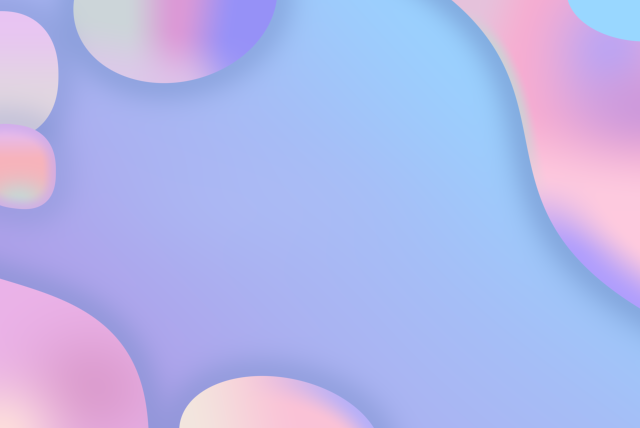
Give the GLSL for this background, as a Shadertoy shader.

```glsl
// Pastel fluid backdrop: a violet-to-sky gradient framed by glossy blobs.
// Blobs are sheared superellipses and the right ribbon is a cubic edge;
// each is filled with soft colour glows and casts a blurred blue shadow.

#define ASPECT 1.5
#define SHADOW_WIDTH 0.052
#define SHADOW_TINT vec3(0.42, 0.53, 0.76)
#define VIOLET vec3(0.685, 0.625, 0.915)
#define PERIWINKLE vec3(0.66, 0.72, 0.955)
#define SKY vec3(0.60, 0.825, 1.0)
#define LILAC vec3(0.90, 0.73, 0.93)
#define PINK vec3(0.98, 0.68, 0.81)
#define CREAM vec3(0.95, 0.90, 0.87)
#define MINT vec3(0.77, 0.85, 0.84)

// Approximate signed distance to a sheared superellipse.
float blob(vec2 p, vec2 center, vec2 radii, float shear, float power) {
    vec2 q = p - center;
    q.y -= shear * q.x;
    vec2 a = abs(q) / radii;
    float k = max(pow(pow(a.x, power) + pow(a.y, power), 1.0 / power), 1e-3);
    vec2 grad = sign(q) * pow(a / k, vec2(power - 1.0)) / radii;
    grad.x -= shear * grad.y;
    return (k - 1.0) / max(length(grad), 1e-3);
}

// Signed distance to the ribbon's S-shaped left edge, negative inside.
float ribbon(vec2 p) {
    float t = p.y - 0.327;
    float edge = 1.232 + 0.2 * t + 3.1 * t * t * t;
    float slope = 0.2 + 9.3 * t * t;
    return (edge - p.x) / sqrt(1.0 + slope * slope);
}

float glow(vec2 p, vec2 center, vec2 size) {
    vec2 q = (p - center) / size;
    return exp(-dot(q, q));
}

// Darken the outside of a shape, then paint its inside.
vec3 layer(vec3 under, vec3 fill, float d, float shadow) {
    float s = max(d, 0.0) / SHADOW_WIDTH;
    under = mix(under, SHADOW_TINT, shadow * exp(-s * s));
    float aa = 0.75 / iResolution.y;
    return mix(under, fill, 1.0 - smoothstep(-aa, aa, d));
}

vec3 backdrop(vec2 p) {
    float t = 0.34 + 0.65 * p.x - 0.60 * p.y - 0.1 * smoothstep(0.9, 1.7, p.x) * p.y;
    vec3 col = mix(VIOLET, PERIWINKLE, smoothstep(-0.1, 0.55, t));
    col = mix(col, SKY, smoothstep(0.4, 1.08, t));
    return mix(col, vec3(0.68, 0.74, 0.96), 0.4 * glow(p, vec2(0.62, 0.47), vec2(0.3, 0.12)));
}

vec3 ribbonFill(vec2 p, float d) {
    vec3 col = mix(vec3(0.90, 0.76, 0.86), PINK, smoothstep(1.12, 1.27, p.x + 0.3 * p.y));
    col = mix(col, vec3(0.995, 0.79, 0.87), smoothstep(0.26, 0.46, p.y + 0.12 * (1.4 - p.x)));
    col = mix(col, vec3(0.73, 0.65, 0.96), 0.95 * glow(p, vec2(1.43, 0.12), vec2(0.13, 0.15)));
    col = mix(col, vec3(0.79, 0.59, 0.86), 0.85 * glow(p, vec2(1.52, 0.25), vec2(0.16, 0.10)));
    float lowerRim = smoothstep(0.40, 0.60, p.y) * smoothstep(-0.14, 0.0, d);
    col = mix(col, vec3(0.69, 0.62, 0.99), lowerRim);
    float upperRim = smoothstep(0.0, 0.12, p.y) * (1.0 - smoothstep(0.25, 0.5, p.y));
    return mix(col, MINT, 0.75 * upperRim * smoothstep(-0.035, 0.0, d));
}

vec3 topFill(vec2 p) {
    vec3 col = mix(vec3(0.80, 0.835, 0.85), vec3(0.86, 0.60, 0.84), smoothstep(0.29, 0.42, p.x));
    col = mix(col, vec3(0.59, 0.57, 0.97), smoothstep(0.42, 0.56, p.x + 0.15 * p.y));
    float lower = smoothstep(0.06, 0.20, p.y + 0.15 * (0.4 - p.x));
    return mix(col, vec3(0.87, 0.78, 0.92), 0.85 * lower * (1.0 - smoothstep(0.42, 0.62, p.x)));
}

vec3 pebbleFill(vec2 p, float d) {
    vec3 col = mix(LILAC, vec3(0.97, 0.70, 0.73), smoothstep(0.30, 0.38, p.y));
    col = mix(col, MINT, 0.9 * glow(p, vec2(0.045, 0.465), vec2(0.07, 0.045)));
    return mix(col, vec3(0.80, 0.67, 0.92), 0.75 * smoothstep(-0.035, 0.0, d));
}

vec3 cornerFill(vec2 p) {
    vec3 col = mix(vec3(0.92, 0.70, 0.91), vec3(0.86, 0.61, 0.81),
                   glow(p, vec2(0.21, 0.91), vec2(0.16, 0.14)));
    return mix(col, vec3(0.99, 0.87, 0.86), glow(p, vec2(0.0, 1.02), vec2(0.13, 0.12)));
}

vec3 bottomFill(vec2 p, float d) {
    vec3 col = mix(CREAM, vec3(0.98, 0.76, 0.84), smoothstep(0.43, 0.72, p.x + 0.2 * (1.0 - p.y)));
    float rim = smoothstep(0.55, 0.85, p.x) * smoothstep(-0.07, 0.0, d);
    return mix(col, vec3(0.72, 0.69, 0.97), rim);
}

void mainImage(out vec4 fragColor, in vec2 fragCoord) {
    // Height-based units, with y running downward from the top edge.
    vec2 uv = fragCoord / iResolution.xy;
    vec2 p = vec2(uv.x * ASPECT, 1.0 - uv.y);
    vec3 col = backdrop(p);

    // Right side: ribbon with a sky-coloured opening.
    float d = ribbon(p);
    col = layer(col, ribbonFill(p, d), d, 0.48);
    d = blob(p, vec2(1.514, -0.02), vec2(0.186, 0.117), 0.0, 2.0);
    col = layer(col, vec3(0.60, 0.845, 1.0), d, 0.0);

    // Upper left: hanging blob, pale blob and pebble.
    d = blob(p, vec2(0.411, 0.0), vec2(0.239, 0.193), -0.09, 2.0);
    col = layer(col, topFill(p), d, 0.38);
    d = blob(p, vec2(0.0, 0.176), vec2(0.137, 0.150), 0.0, 2.3);
    vec3 pale = mix(vec3(0.91, 0.77, 0.95), vec3(0.885, 0.84, 0.88), smoothstep(0.04, 0.24, p.y));
    col = layer(col, pale, d, 0.28);
    d = blob(p, vec2(0.035, 0.389), vec2(0.096, 0.098), 0.12, 2.5);
    col = layer(col, pebbleFill(p, d), d, 0.22);

    // Lower edge: corner swell and rising mound.
    d = blob(p, vec2(0.0, 1.0), vec2(0.350, 0.349), 0.3, 3.3);
    col = layer(col, cornerFill(p), d, 0.36);
    d = blob(p, vec2(0.658, 1.035), vec2(0.238, 0.154), 0.12, 2.0);
    col = layer(col, bottomFill(p, d), d, 0.34);

    fragColor = vec4(col, 1.0);
}
```
